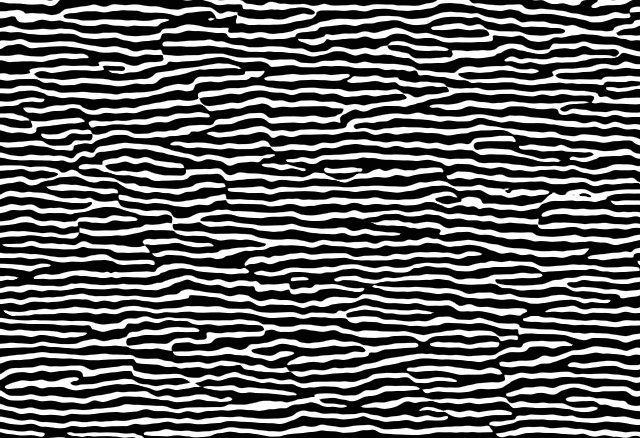
Write a WebGL 1 fragment shader that draws this pattern.

```glsl
precision highp float;

uniform vec2 u_resolution;

const float TAU = 6.2831853;
const int WAVE_COUNT = 44;
const vec2 MEAN_FREQUENCY = vec2(0.0, 34.0);   // cycles per canvas height
const vec2 FREQUENCY_SPREAD = vec2(9.0, 8.0);
const float STRIPE_LEVEL = 0.31;               // higher means thinner stripes
const float EDGE_PIXELS = 1.1;
const vec3 BLACK = vec3(0.008);
const vec3 WHITE = vec3(0.992);

float hash1(float n) {
  return fract(sin(n * 127.1 + 3.7) * 43758.5);
}

float hash2(vec2 p) {
  return fract(sin(dot(p, vec2(127.1, 311.7))) * 43758.5);
}

// Roughly normal random value around zero, deviation 0.5
float bell(float seed) {
  return hash1(seed) + hash1(seed + 0.31) + hash1(seed + 0.67) - 1.5;
}

// Smooth value noise from -0.5 to 0.5
float valueNoise(vec2 p) {
  vec2 cell = floor(p);
  vec2 f = fract(p);
  f = f * f * (3.0 - 2.0 * f);
  float low = mix(hash2(cell), hash2(cell + vec2(1.0, 0.0)), f.x);
  float high = mix(hash2(cell + vec2(0.0, 1.0)), hash2(cell + 1.0), f.x);
  return mix(low, high, f.y) - 0.5;
}

// Complex sum of nearly horizontal waves, with mean square length one
vec2 waveSum(vec2 p) {
  vec2 sum = vec2(0.0);
  for (int i = 0; i < WAVE_COUNT; i++) {
    float seed = float(i) + 1.0;
    vec2 spread = vec2(bell(seed), bell(seed + 71.0));
    vec2 frequency = MEAN_FREQUENCY + FREQUENCY_SPREAD * spread;
    float phase = TAU * (dot(frequency, p) + hash1(seed + 143.0));
    sum += vec2(cos(phase), sin(phase));
  }
  return sum / sqrt(float(WAVE_COUNT));
}

// Even stripes that fork and end where the wave sum vanishes
float stripeField(vec2 p) {
  p.y += 0.008 * valueNoise(p * vec2(42.0, 36.0));
  vec2 wave = waveSum(p);
  wave.x += 0.25 * valueNoise(p * 75.0 + 19.0);
  return wave.x / sqrt(dot(wave, wave) + 0.03) - STRIPE_LEVEL;
}

void main() {
  float pixel = 1.0 / u_resolution.y;
  vec2 p = gl_FragCoord.xy * pixel;

  // Distance to the stripe edge in pixels, from the local slope
  float field = stripeField(p);
  vec2 slope = vec2(stripeField(p + vec2(pixel, 0.0)),
                    stripeField(p + vec2(0.0, pixel))) - field;
  float edgeDistance = field / max(length(slope), 0.02);

  float coverage = clamp(0.5 + edgeDistance / EDGE_PIXELS, 0.0, 1.0);
  gl_FragColor = vec4(mix(BLACK, WHITE, coverage), 1.0);
}
```
